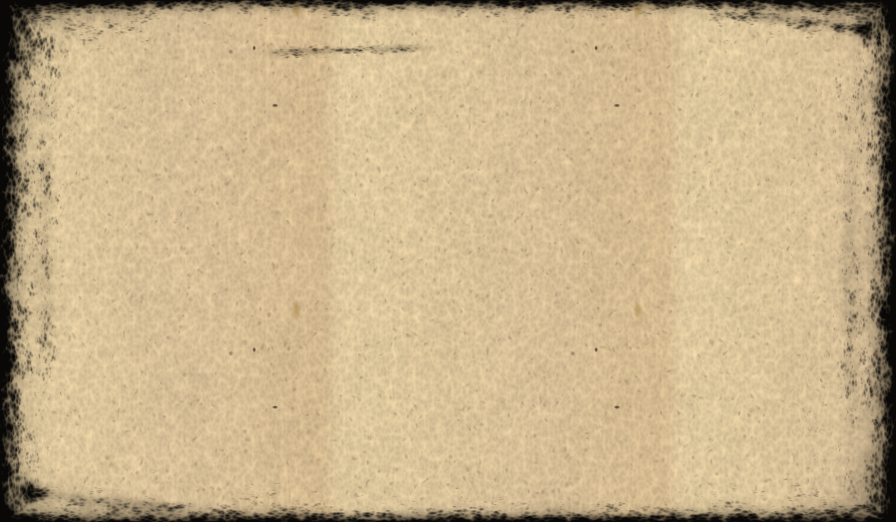
Write a WebGL 2 fragment shader that draws this texture.

```glsl
#version 300 es
precision highp float;

#define TILE vec2(0.655, 0.578)
#define PAPER_LIGHT vec3(0.88, 0.79, 0.62)
#define PAPER_TAN vec3(0.842, 0.737, 0.567)
#define PAPER_ROSE vec3(0.848, 0.752, 0.605)
#define FLECK_COLOR vec3(0.42, 0.34, 0.24)
#define INK_COLOR vec3(0.035, 0.03, 0.022)
#define GRAIN_AMOUNT 0.19
#define SIDE_DEPTH 0.027
#define TOP_DEPTH 0.018
#define INK_START -0.17
#define INK_FULL 0.46
#define WASH 0.42

uniform vec2 u_resolution;
out vec4 outColor;

vec2 hash2(vec2 p) {
  vec3 h = fract(p.xyx * vec3(0.1031, 0.1030, 0.0973));
  h += dot(h, h.yzx + 33.33);
  return fract((h.xx + h.yz) * h.zy);
}

// Cellular noise: x = distance to the nearest point, y = its random id
vec2 cellular(vec2 p) {
  vec2 cell = floor(p), local = fract(p), best = vec2(8.0, 0.0);
  for (int j = -1; j <= 1; j++) {
    for (int i = -1; i <= 1; i++) {
      vec2 offset = vec2(i, j);
      vec2 jitter = hash2(cell + offset + 71.0);
      float d = length(offset + jitter - local);
      if (d < best.x) best = vec2(d, fract(jitter.x * 57.3 + jitter.y * 19.7));
    }
  }
  return best;
}

// Smooth mottling from layered sines
float waves(vec2 p) {
  float sum = 0.0, amp = 0.5;
  for (int i = 0; i < 4; i++) {
    sum += amp * sin(p.x + 1.7 * sin(p.y * 0.8)) * cos(p.y + 1.3 * sin(p.x * 0.7));
    p = mat2(1.5, 1.1, -1.1, 1.5) * p + 2.3;
    amp *= 0.6;
  }
  return sum;
}

// Rough ink threshold, about 0 to 1
float grunge(vec2 p) {
  float sum = 0.14 * waves(p * 0.45);
  p += 0.12 * vec2(waves(p * 1.3), waves(p * 1.4 + 9.0));
  float amp = 0.34;
  for (int i = 0; i < 3; i++) {
    sum += amp * cellular(p).x;
    p = mat2(2.1, 0.5, -0.5, 2.1) * p + 13.0;
  }
  return sum;
}

float gauss(float x, float width) { return exp(-x * x / (width * width)); }

float span(float x, float a, float b, float soft) {
  return smoothstep(a - soft, a + soft, x) * (1.0 - smoothstep(b - soft, b + soft, x));
}

float spot(vec2 p, vec2 center, vec2 radius) {
  return 1.0 - smoothstep(0.2, 1.2, length((p - center) / radius));
}

vec3 paper(vec2 p) {
  vec2 t = mod(p, TILE);
  float u = t.x / TILE.x;

  // Broad tone inside each repeated sheet
  float tanShare = smoothstep(0.05, 0.95, u) * (1.0 - smoothstep(0.94, 1.0, u));
  vec3 color = mix(PAPER_LIGHT, PAPER_TAN, tanShare);
  color = mix(color, PAPER_ROSE, 0.55 * gauss(u - 0.55, 0.25));
  color *= 1.0 + 0.022 * waves(p * vec2(22.0, 16.0)) + 0.03 * waves(p * vec2(85.0, 58.0));

  // Fibrous grain and faint upright ribs
  vec2 bend = 0.004 * vec2(waves(p * 50.0), waves(p * 45.0 + 5.0));
  float grain = 0.5 * cellular((p + bend) * vec2(135.0, 100.0)).x
              + 0.5 * cellular((p + bend) * vec2(70.0, 58.0) + 31.0).x - 0.49;
  color *= 1.0 + GRAIN_AMOUNT * grain + 0.004 * sin(p.x * 690.0);

  // Scattered flecks of varied strength
  vec2 fleck = cellular((t + 2.0 * bend) * vec2(80.0, 66.0));
  float flecks = smoothstep(0.7, 1.0, fleck.y) * (1.0 - smoothstep(0.0, 0.42, fleck.x));
  color = mix(color, FLECK_COLOR, 0.28 * flecks);

  // Larger marks, once per sheet
  float marks = spot(t, vec2(0.527, 0.220), vec2(0.006, 0.0035))
              + spot(t, vec2(0.487, 0.330), vec2(0.0035, 0.005))
              + 0.5 * spot(t, vec2(0.442, 0.323), vec2(0.005));
  color = mix(color, FLECK_COLOR * 0.55, min(marks, 1.0) * 0.75);
  float stain = spot(t + bend, vec2(0.567, 0.406), vec2(0.009, 0.019));
  return mix(color, vec3(0.62, 0.49, 0.22), 0.45 * stain);
}

// Returns crisp ink in x and a soft grey wash in y
vec2 frameInk(vec2 p, vec2 size) {
  vec2 edge = min(p, size - p);
  vec2 turned = p.x > 0.5 * size.x ? size - p : p;  // half-turn symmetry
  float outer = smoothstep(0.2, 0.42, abs(p.x / size.x - 0.5));
  float heavy = smoothstep(0.4, 0.6, turned.y);

  // Dense rim plus a thin tail, for the sides and for top and bottom
  float side = 0.75 * exp(-edge.x / SIDE_DEPTH) + 0.29 * exp(-edge.x / 0.11);
  side += 0.10 * waves(vec2(p.x * 3.0, p.y * 13.0)) * exp(-edge.x / 0.08);
  float top = mix(0.80, 0.58, outer) * exp(-edge.y / TOP_DEPTH);
  top += mix(0.10, 0.27, outer) * exp(-edge.y / 0.08);
  top += 0.09 * waves(vec2(p.x * 14.0, p.y * 3.0)) * exp(-edge.y / 0.06);

  // Dragged scratches
  side += 0.16 * gauss(turned.x - 0.09, 0.018) * span(turned.y, 0.3, 0.78, 0.1);
  top += 0.34 * gauss(p.y - 0.898 - 0.03 * (p.x - 0.47), 0.010) * span(p.x, 0.5, 0.84, 0.08);
  float arc = 0.03 + 0.25 * pow(max(0.4 - turned.x, 0.0), 2.0);
  top += 0.17 * gauss(turned.y - arc, 0.012) * span(turned.x, 0.05, 0.37, 0.04);

  // Corner build-up and blots
  float corner = 0.20 * heavy * exp(-length(edge) / 0.14);
  corner += 0.40 * gauss(length(turned - vec2(0.056, 0.058)), 0.022);

  float upright = grunge(p * vec2(34.0, 20.0));
  float level = grunge(p * vec2(18.0, 36.0) + 40.0);
  float threshold = mix(upright, level, smoothstep(-0.08, 0.08, top - side));
  float load = max(side, top) + 0.4 * min(side, top) + corner;
  float ink = smoothstep(INK_START, INK_FULL, load - threshold);
  float wash = smoothstep(0.12, 0.75, load + 0.10 * waves(p * 24.0));
  return vec2(ink, WASH * wash);
}

void main() {
  vec2 p = gl_FragCoord.xy / u_resolution.y;
  vec2 size = vec2(u_resolution.x / u_resolution.y, 1.0);
  vec2 ink = frameInk(p, size);
  vec3 color = mix(paper(p), INK_COLOR, ink.y);
  outColor = vec4(mix(color, INK_COLOR, ink.x), 1.0);
}
```
